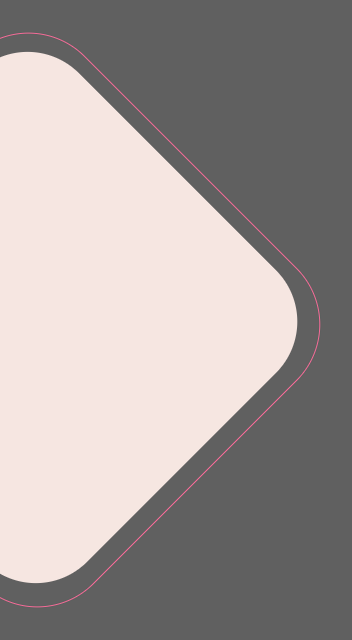
Give the GLSL for this background, as a WebGL 2 fragment shader.

```glsl
#version 300 es
precision highp float;
// Pale rounded diamond with a thin pink outline on a flat grey ground.
uniform vec2 u_resolution;
out vec4 fragColor;

// Signed distance to a rounded box turned by 45 degrees;
// halfCore is the half size of the box through the corner centres.
float roundedDiamond(vec2 p, vec2 halfCore, float radius) {
    vec2 turned = vec2(p.x - p.y, p.x + p.y) * sqrt(0.5);
    vec2 q = abs(turned) - halfCore;
    return length(max(q, 0.0)) + min(max(q.x, q.y), 0.0) - radius;
}

void main() {
    // Canvas height is one unit
    vec2 p = gl_FragCoord.xy / u_resolution.y;
    float pixel = 1.0 / u_resolution.y;

    vec3 grey = vec3(0.378);
    vec3 blush = vec3(0.965, 0.902, 0.882);
    vec3 pink = vec3(0.98, 0.42, 0.60);
    vec3 coolShade = vec3(0.345, 0.370, 0.362);

    float fill = roundedDiamond(p - vec2(0.0495, 0.5039), vec2(0.2180, 0.2090), 0.1131);
    float outline = abs(roundedDiamond(p - vec2(0.0514, 0.5), vec2(0.2344, 0.2246), 0.1237));

    // Thin line with a faint cool fringe
    float halfWidth = 0.00075;
    float line = clamp((halfWidth - outline) / pixel + 0.5, 0.0, 1.0)
               - clamp((-halfWidth - outline) / pixel + 0.5, 0.0, 1.0);
    float fringe = 1.0 - smoothstep(0.0015, 0.0040, outline);

    vec3 color = mix(grey, coolShade, 0.5 * fringe);
    color = mix(color, pink, line);

    // Solid diamond
    color = mix(color, blush, clamp(0.5 - fill / pixel, 0.0, 1.0));
    fragColor = vec4(color, 1.0);
}
```
